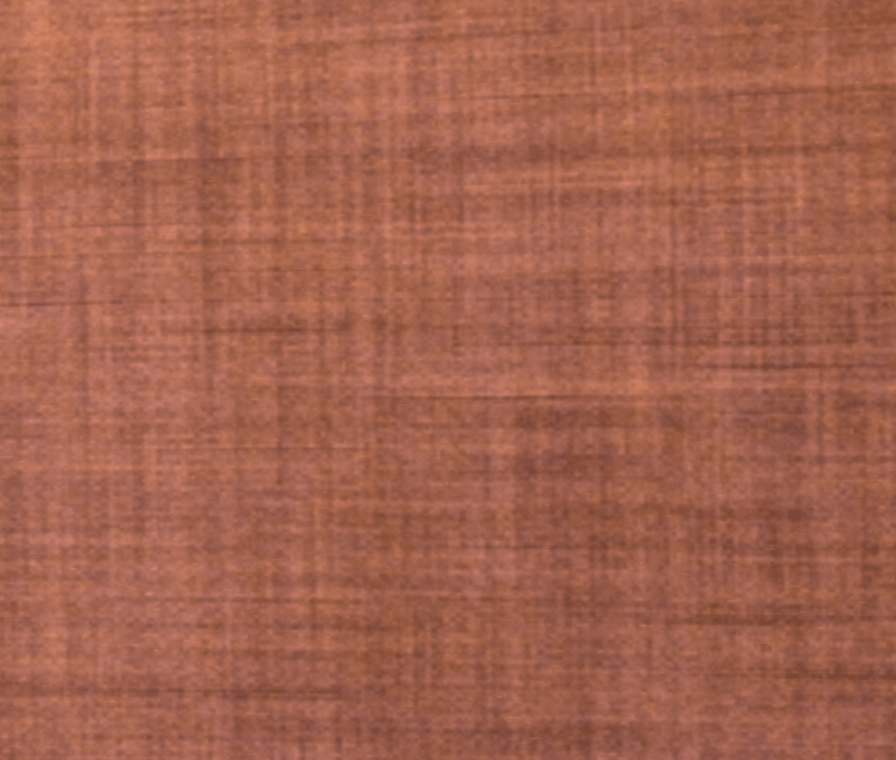
Write a WebGL 1 fragment shader that draws this texture.

```glsl
precision highp float;
uniform vec2 u_resolution;

float hash(vec2 p) {
  return fract(sin(dot(p, vec2(127.1, 311.7))) * 43758.5453);
}

// Smooth value noise, centred on zero
float noise(vec2 p) {
  vec2 cell = floor(p);
  vec2 f = fract(p);
  f = f * f * (3.0 - 2.0 * f);
  float low = mix(hash(cell), hash(cell + vec2(1.0, 0.0)), f.x);
  float high = mix(hash(cell + vec2(0.0, 1.0)), hash(cell + vec2(1.0, 1.0)), f.x);
  return mix(low, high, f.y) - 0.5;
}

// Threads running across: fine, medium and broad, with thin dark gaps
float weft(vec2 p) {
  float threads = 0.42 * noise(p * vec2(5.0, 150.0))
                + 0.42 * noise(p * vec2(2.5, 62.0) + 17.0)
                + 0.28 * noise(p * vec2(1.5, 22.0) + 41.0);
  float gaps = smoothstep(0.2, 0.48, noise(p * vec2(3.0, 105.0) + 73.0));
  float longGaps = smoothstep(0.3, 0.48, noise(p * vec2(0.9, 80.0) + 59.0));
  return threads - (0.22 + 0.18 * p.x) * gaps - 0.28 * longGaps;
}

// Shorter, softer threads running upward
float warp(vec2 p) {
  return 0.48 * noise(p * vec2(125.0, 7.0) + 11.0)
       + 0.34 * noise(p * vec2(55.0, 4.0) + 29.0)
       + 0.22 * noise(p * vec2(18.0, 2.5) + 83.0);
}

void main() {
  vec2 uv = gl_FragCoord.xy / u_resolution;
  vec2 p = gl_FragCoord.xy / u_resolution.y;

  // Cloth fans out: threads climb to the right near the top, sag near the bottom
  vec2 cloth = p;
  cloth.y -= p.x * (0.07 * uv.y * uv.y - 0.015) + 0.004 * noise(p * 5.0);
  cloth.x += 0.012 * (uv.y - 0.5) + 0.004 * noise(p * 6.0 + 9.0);

  // Light falls from the upper left
  float tone = 0.53 + 0.34 * (uv.y - 0.5) - 0.28 * (uv.x - 0.5);
  tone += 0.2 * noise(p * 3.0 + 5.0);
  tone -= 0.12 * smoothstep(0.85, 1.0, uv.x);

  // Weave and fibre grain
  tone += weft(cloth) + warp(cloth);
  tone += 0.55 * noise(cloth * vec2(120.0, 145.0) + 37.0);
  tone += 0.3 * noise(cloth * vec2(210.0, 230.0) + 67.0);

  // Sparse glints on raised fibres
  float glint = smoothstep(0.32, 0.48, noise(cloth * vec2(75.0, 150.0) + 97.0));
  tone += 0.3 * glint;

  vec3 shadowCopper = vec3(0.55, 0.32, 0.25);
  vec3 lightCopper = vec3(0.73, 0.45, 0.36);
  vec3 color = mix(shadowCopper, lightCopper, clamp(tone, -0.35, 1.5));

  // Drift between orange and dusty pink
  float pink = noise(cloth * vec2(45.0, 60.0) + 23.0) + 0.6 * noise(p * 6.0 + 51.0);
  pink -= 0.5 * glint + 0.5 * (uv.y - 0.5);
  color += pink * vec3(-0.006, 0.004, 0.045);

  gl_FragColor = vec4(color, 1.0);
}
```
